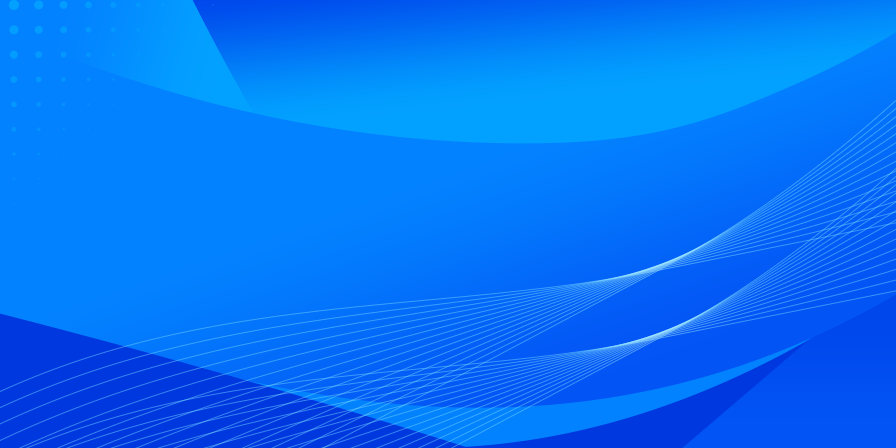
This background is drawn by a WebGL 2 fragment shader. Its source:

```glsl
#version 300 es
precision highp float;
// Blue layered waves with a dot grid and two twisted bundles of thin lines.

#define STRANDS 14
#define STRAND_WIDTH 0.0021
#define STRAND_ALPHA 0.5
#define BUNDLE_SHIFT 0.152
#define NECK vec2(1.47, 0.408)
#define NECK_CURVE 0.045
#define DOT_PITCH 0.0555
#define DOT_RADIUS 0.0112
#define DOT_SHRINK 0.0012

uniform vec2 u_resolution;
out vec4 outColor;

const vec3 NAVY = vec3(0.0, 0.22, 0.88);
const vec3 ROYAL = vec3(0.01, 0.33, 0.96);
const vec3 AZURE = vec3(0.01, 0.51, 1.0);
const vec3 SKY = vec3(0.01, 0.63, 1.0);
const vec3 STRAND_COLOR = vec3(0.45, 0.84, 1.0);

// Smooth coverage of a signed distance, positive inside.
float cover(float d) {
    return clamp(0.5 + d * u_resolution.y, 0.0, 1.0);
}

// Lower edge of the top panel.
float topEdge(float x) {
    float u = x - 1.17;
    return 0.68 + mix(0.185, 0.36, smoothstep(-0.1, 0.6, u)) * u * u;
}

// Upper edge of the crescent and of the lower right corner.
float crescentEdge(float x) {
    float u = x - 1.07;
    return 0.09 + (0.25 + 0.045 * u) * u * u;
}

// Height of one strand around the neck; k runs from flat (0) to steep (1).
float strand(float u, float k) {
    float l = min(u, 0.0);
    float r = max(u, 0.0);
    float flatLine = 0.2 * u + l * l * (0.207 + 0.1335 * l);
    float steepLine = 0.53 * u + 0.35 * r * r;
    float s = k - 0.5;
    return mix(flatLine, steepLine, k) - NECK_CURVE * s * s;
}

// Combined coverage of all strands in a bundle.
float bundle(vec2 q) {
    const float e = 0.004;
    float clear = 1.0;
    for (int i = 0; i < STRANDS; i++) {
        float k = float(i) / float(STRANDS - 1);
        float slope = (strand(q.x + e, k) - strand(q.x - e, k)) / (2.0 * e);
        float d = abs(q.y - strand(q.x, k)) * inversesqrt(1.0 + slope * slope);
        clear *= 1.0 - STRAND_ALPHA * cover(0.5 * STRAND_WIDTH - d);
    }
    return 1.0 - clear;
}

// Grid of dots that shrink away from the upper left corner.
float dots(vec2 p) {
    vec2 q = vec2(p.x - 0.031, 0.989 - p.y) / DOT_PITCH;
    vec2 cell = max(floor(q + 0.5), 0.0);
    float steps = cell.x + cell.y;
    float radius = DOT_RADIUS - DOT_SHRINK * steps;
    float d = length(q - cell) * DOT_PITCH;
    return cover(radius - d) * step(steps, 8.5) * (1.0 - 0.08 * steps);
}

void main() {
    vec2 p = gl_FragCoord.xy / u_resolution.y;
    float depth = 1.0 - p.y;

    // Main field, darker toward the lower right.
    vec3 color = mix(AZURE, ROYAL, smoothstep(0.7, 1.34, depth + 0.35 * p.x));

    // Top panel and the bright wedge on its left.
    vec3 panel = mix(vec3(0.0, 0.26, 0.92), SKY,
                     smoothstep(-0.06, 0.3, depth + 0.1 * (p.x - 0.52)));
    vec3 wedge = mix(AZURE, SKY, smoothstep(0.1, 0.52, p.x + 0.3 * (depth - 0.1)));
    float wedgeEdge = 0.43 + depth * (0.5 + 0.15 * depth);
    panel = mix(panel, wedge, cover(wedgeEdge - p.x));
    color = mix(color, panel, cover(p.y - topEdge(p.x)));
    color = mix(color, SKY, dots(p));

    // Bright crescent over the dark lower waves.
    float upper = crescentEdge(p.x);
    float rise = max(p.x - 0.95, 0.0);
    float rightWave = min(0.33 * rise * rise, upper);
    float leftWave = 0.3 - p.x * (0.255 + 0.03 * p.x);
    color = mix(color, AZURE, cover(upper - p.y));
    color = mix(color, NAVY, cover(max(leftWave, rightWave) - p.y));

    // Lighter corner at the lower right.
    vec3 corner = mix(ROYAL, vec3(0.0, 0.28, 0.92), smoothstep(0.03, 0.3, p.y));
    float cornerEdge = (p.x - 1.523 - 1.17 * p.y) * 0.65;
    color = mix(color, corner, cover(min(cornerEdge, upper - p.y)));

    // Two line bundles, whiter where they pinch together.
    vec2 q = p - NECK;
    float glow = 0.5 * exp(-60.0 * q.x * q.x);
    vec3 lineColor = mix(STRAND_COLOR, vec3(0.85, 1.0, 1.0), glow);
    color = mix(color, lineColor, bundle(q));
    color = mix(color, lineColor, bundle(q + vec2(0.0, BUNDLE_SHIFT)));

    outColor = vec4(color, 1.0);
}
```
